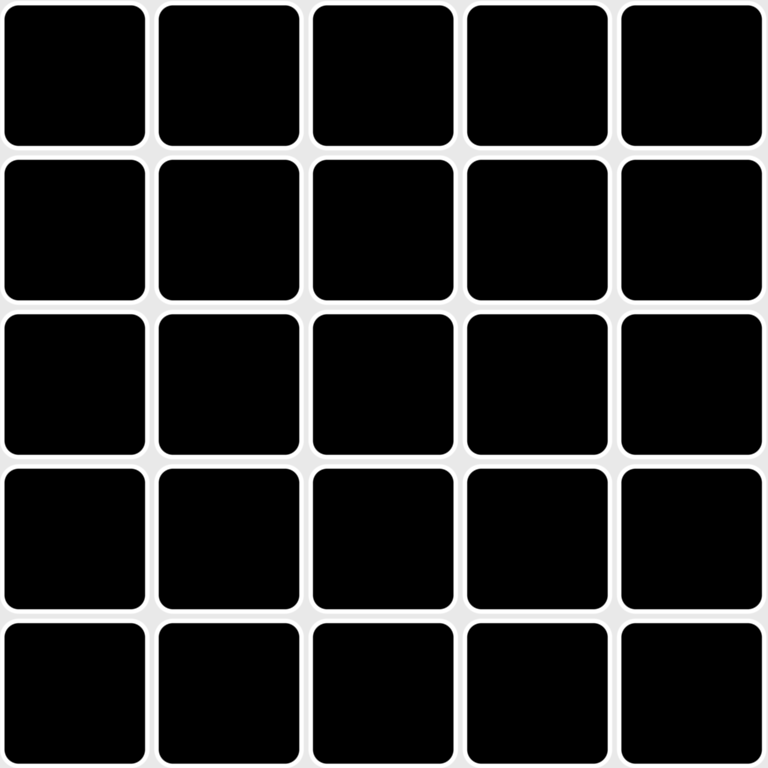
Write a Shadertoy shader that draws this pattern.

```glsl
// Five by five grid of black rounded tiles with white rims on pale grey.

const vec2  PITCH       = vec2(0.2008, 0.2011);  // tile spacing
const vec2  GRID_CENTER = vec2(0.4990, 0.4993);  // middle of the central tile
const float HALF_SIZE   = 0.0915;                // half width of a black tile
const float CORNER      = 0.0185;                // corner radius of a black tile
const float RIM_WIDTH   = 0.0058;                // white rim around each tile
const float SOFTNESS    = 0.0013;                // least half width of an edge

const vec3 TILE_COLOR  = vec3(0.0);
const vec3 RIM_COLOR   = vec3(1.0);
const vec3 GROUT_COLOR = vec3(0.915);

// Signed distance to a rounded square centred on the origin.
float roundedSquare(vec2 p, float halfSize, float radius) {
    vec2 q = abs(p) - halfSize + radius;
    return length(max(q, 0.0)) + min(max(q.x, q.y), 0.0) - radius;
}

void mainImage(out vec4 fragColor, in vec2 fragCoord) {
    float unit = min(iResolution.x, iResolution.y);
    vec2 uv = (fragCoord - 0.5 * iResolution.xy) / unit + 0.5;
    float edge = max(SOFTNESS, 0.75 / unit);

    // Repeat the tile, with each cell centred on its own origin.
    vec2 cell = (fract((uv - GRID_CENTER) / PITCH + 0.5) - 0.5) * PITCH;
    float dist = roundedSquare(cell, HALF_SIZE, CORNER);

    // Layer outwards: tile, rim, grout.
    vec3 color = mix(TILE_COLOR, RIM_COLOR, smoothstep(-edge, edge, dist));
    color = mix(color, GROUT_COLOR, smoothstep(-edge, edge, dist - RIM_WIDTH));

    fragColor = vec4(color, 1.0);
}
```
